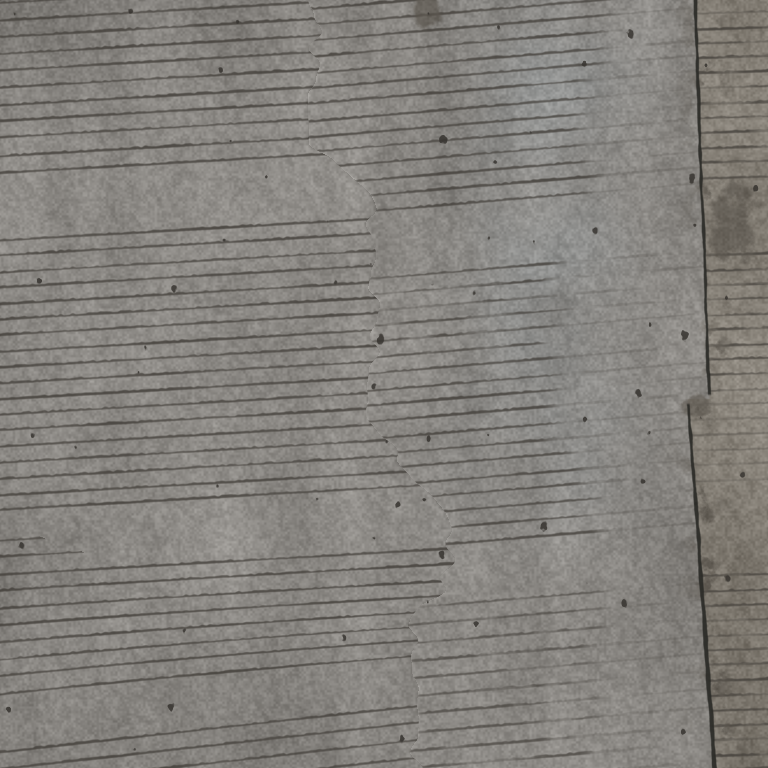
Write a WebGL 2 fragment shader that draws this texture.

```glsl
#version 300 es
precision highp float;

#define GROOVE_HALF_WIDTH 0.0017
#define GROOVE_DEPTH 0.86
#define RIGHT_TILT 0.085
#define STRIP_TILT 0.03
#define JOINT_HALF_WIDTH 0.0019
#define PIT_CELLS 15.0
#define PIT_CHANCE 0.24
#define GRAIN 0.085
#define MOTTLE 0.10

uniform vec2 u_resolution;
out vec4 fragColor;

const vec3 CONCRETE = vec3(0.548, 0.537, 0.520);
const vec3 WARM_CONCRETE = vec3(0.530, 0.508, 0.472);
const vec3 PALE_BLUE = vec3(0.570, 0.580, 0.580);
const vec3 GROOVE_DARK = vec3(0.265, 0.250, 0.230);
const vec3 JOINT_DARK = vec3(0.165, 0.165, 0.150);
const vec3 STAIN = vec3(0.375, 0.355, 0.325);

float hash(vec2 p) {
  vec3 q = fract(p.xyx * vec3(0.1031, 0.1030, 0.0973));
  q += dot(q, q.yzx + 33.33);
  return fract((q.x + q.y) * q.z);
}

float noise(vec2 p) {
  vec2 i = floor(p), f = fract(p);
  f = f * f * (3.0 - 2.0 * f);
  return mix(mix(hash(i), hash(i + vec2(1, 0)), f.x),
             mix(hash(i + vec2(0, 1)), hash(i + vec2(1, 1)), f.x), f.y);
}

float fbm(vec2 p) {
  float sum = 0.0, gain = 0.5;
  for (int i = 0; i < 5; i++) {
    sum += gain * noise(p);
    p = mat2(1.6, 1.2, -1.2, 1.6) * p + 7.3;
    gain *= 0.5;
  }
  return sum;
}

float softness(float least) { return max(least, 0.8 / u_resolution.y); }

// A run of parallel grooves: the last one is number "count"
float grooves(float x, float v, float first, float pitch, float count) {
  float k = clamp(round((v - first) / pitch), 0.0, count);
  float id = k * 7.31 + first * 91.0;
  float ragged = noise(vec2(x * 190.0, id)) - 0.5;
  float wear = noise(vec2(x * 14.0, id + 40.0));
  float drift = (hash(vec2(id, 3.0)) - 0.5) * 0.12 * pitch;
  float d = abs(v - first - k * pitch + drift + ragged * 0.0012);
  float w = GROOVE_HALF_WIDTH * (0.65 + 0.5 * wear + 0.5 * ragged);
  float s = softness(0.0014);
  return (1.0 - smoothstep(w - s, w + s, d)) * mix(0.72, 1.0, wear);
}

float blob(vec2 q, vec2 centre, vec2 radius) {
  float d = length((q - centre) / radius) + 1.5 * (fbm(q * 45.0) - 0.5);
  return 1.0 - smoothstep(0.6, 1.1, d);
}

float pits(vec2 q) {
  vec2 cell = floor(q * PIT_CELLS);
  vec2 jitter = vec2(hash(cell + 11.0), hash(cell + 47.0)) * 0.7 + 0.15;
  vec2 offset = q - (cell + jitter) / PIT_CELLS;
  float size = mix(0.0012, 0.0048, pow(hash(cell + 83.0), 3.0));
  float d = length(offset * vec2(1.0, 0.75)) + 0.003 * (noise(q * 260.0) - 0.5);
  return step(hash(cell), PIT_CHANCE) * (1.0 - smoothstep(size - 0.001, size + softness(0.001), d));
}

void main() {
  vec2 q = gl_FragCoord.xy / u_resolution;
  q.y = 1.0 - q.y; // measured downward from the top
  float x = q.x, y = q.y;

  // Layout: the stepped seam, the worn right end and the broken joint
  float seam = 0.41 + 0.075 * smoothstep(0.18, 0.28, y) + 0.105 * smoothstep(0.53, 0.71, y)
             - 0.05 * smoothstep(0.73, 0.82, y) + 0.022 * (noise(vec2(y * 48.0, 5.0)) - 0.5);
  float worn = 0.775 - 0.055 * smoothstep(0.25, 0.42, y) + 0.045 * smoothstep(0.52, 0.70, y)
             + 0.05 * (noise(vec2(y * 40.0, 9.0)) - 0.5);
  float joint = y < 0.52 ? 0.905 + 0.036 * y : 0.896 + 0.074 * (y - 0.527);
  joint += 0.003 * (fbm(vec2(y * 40.0, 2.0)) - 0.5);
  float s = softness(0.0012);
  float inRight = smoothstep(-s, s, x - seam);
  float inStrip = smoothstep(-s, s, x - joint);

  // Left panel: the tilt grows toward the bottom
  float v = y + x * mix(0.058, 0.112, smoothstep(0.72, 0.95, y));
  float wedge = max(step(0.737, v), step(x, (v - 0.68) * 2.4));
  float left = max(grooves(x, v, 0.004, 0.022, 10.0), grooves(x, v, 0.3125, 0.0207, 17.0));
  left = max(left, wedge * grooves(x, v, 0.703, 0.0222, 9.0));
  left = max(left, grooves(x, v, 0.980, 0.0222, 6.0));

  // Right panel: fades to broken traces before the joint
  v = y + x * RIGHT_TILT;
  float right = max(grooves(x, v, 0.004, 0.0208, 15.0), grooves(x, v, 0.4036, 0.0208, 17.0));
  right = max(right, 0.85 * grooves(x, v, 0.836, 0.0234, 12.0));
  float patchy = smoothstep(0.30, 0.58, fbm(q * vec2(22.0, 60.0)));
  float faint = smoothstep(0.34, 0.38, y) - smoothstep(0.43, 0.50, y) + smoothstep(0.76, 0.79, y);
  right *= mix(1.0, 0.4 + 0.6 * patchy, faint);
  right *= mix(1.0, 0.32 * patchy, smoothstep(-0.015, 0.02, x - worn));

  // Narrow strip beyond the joint
  v = y + x * STRIP_TILT;
  float strip = max(grooves(x, v, 0.045, 0.0195, 11.0), grooves(x, v, 0.360, 0.0195, 15.0));
  strip = max(strip, grooves(x, v, 0.777, 0.0195, 14.0));
  float stripFade = smoothstep(0.51, 0.54, y) - smoothstep(0.70, 0.76, y);
  strip *= (0.45 + 0.55 * patchy) * (1.0 - 0.5 * stripFade);

  // Concrete: mottling, trowel streaks, scuffs and grain
  vec3 color = mix(CONCRETE, WARM_CONCRETE, inStrip);
  float bluish = exp(-pow((x - 0.71) / 0.11, 2.0)) * smoothstep(0.8, 0.5, y) * fbm(q * 9.0 + 4.0);
  color = mix(color, PALE_BLUE, bluish * (1.0 - inStrip));
  float tone = MOTTLE * (fbm(q * 7.0) - 0.48);
  tone += 0.05 * (noise(q * vec2(26.0, 4.0)) - 0.5);
  tone += 0.045 * (noise(mat2(60.0, 110.0, 40.0, -75.0) * q) - 0.5);
  tone += GRAIN * (noise(q * 330.0) - 0.5) + 0.6 * GRAIN * (noise(q * 150.0) - 0.5);
  tone -= 0.03 * smoothstep(0.35, 0.75, length(q - vec2(0.55, 0.45)));
  color += tone;

  // Grooves, with a slight lip along the seam
  float cut = mix(mix(left, right, inRight), strip, inStrip);
  color = mix(color, GROOVE_DARK, cut * GROOVE_DEPTH);
  float lip = exp(-abs(x - seam) / 0.0025) * noise(q * 70.0);
  color += 0.07 * lip * sign(x - seam);

  // Stains, pits and the dark joint
  float stain = max(blob(q, vec2(0.955, 0.29), vec2(0.03, 0.05)), blob(q, vec2(0.555, 0.012), vec2(0.018, 0.028)));
  stain = max(stain, blob(q, vec2(0.908, 0.53), vec2(0.016, 0.013)));
  float chips = smoothstep(0.56, 0.70, fbm(q * 38.0 + 3.0)) * exp(-abs(x - joint - 0.012) / 0.018);
  color = mix(color, STAIN + 0.5 * tone, max(0.7 * stain, chips));
  color = mix(color, GROOVE_DARK * 0.8, 0.85 * pits(q));
  float crack = JOINT_HALF_WIDTH * (0.7 + 0.6 * noise(vec2(y * 60.0, 1.0)) + 0.4 * smoothstep(0.5, 0.9, y));
  float gap = 1.0 - smoothstep(crack - s, crack + s, abs(x - joint));
  gap *= smoothstep(0.004, 0.008, abs(y - 0.52));
  color = mix(color, JOINT_DARK, 0.92 * gap);

  fragColor = vec4(clamp(color, 0.0, 1.0), 1.0);
}
```
